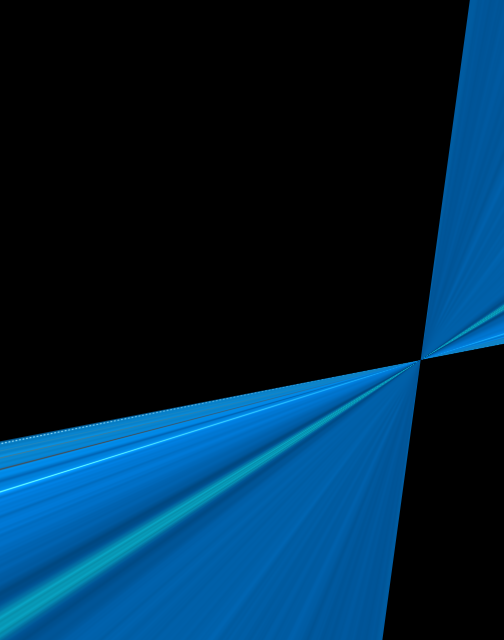
Reproduce this background procedurally as a Shadertoy shader.

```glsl
// Blue double fan of light rays crossing at one pivot on black.

float hash(float n) {
    return fract(sin(n * 127.1) * 43758.5) * 2.0 - 1.0;
}

// One-dimensional gradient noise
float gradientNoise(float x) {
    float cell = floor(x), f = x - cell;
    float blend = f * f * f * (f * (f * 6.0 - 15.0) + 10.0);
    return 2.0 * mix(hash(cell) * f, hash(cell + 1.0) * (f - 1.0), blend);
}

// Soft bump of the given half width
float bump(float x, float center, float halfWidth) {
    float t = (x - center) / halfWidth;
    return exp(-t * t);
}

// Thin ray: its width grows with the fan but never falls below a pixel
float ray(float angle, float center, float halfWidth, float pixelAngle) {
    float w = max(halfWidth, 0.7 * pixelAngle);
    return bump(angle, center, w) * halfWidth / w;
}

void mainImage(out vec4 fragColor, in vec2 fragCoord) {
    // Polar coordinates around the pivot, both halves folded together
    vec2 d = (fragCoord - vec2(0.8346, 0.4375) * iResolution.xy) / iResolution.y;
    float side = d.y < 0.0 ? -1.0 : 1.0;
    float radius = max(length(d), 1e-4);
    float angle = atan(d.y * side, d.x * side);
    float pixelAngle = 1.0 / (radius * iResolution.y);

    // Broad colour zones, from the shallow edge to the steep one
    vec3 color = mix(vec3(0.03, 0.51, 0.80), vec3(0.0, 0.53, 0.90),
                     smoothstep(0.235, 0.27, angle));
    color = mix(color, vec3(0.0, 0.48, 0.85), smoothstep(0.285, 0.31, angle));
    color = mix(color, vec3(0.0, 0.34, 0.61), smoothstep(0.34, 0.51, angle));
    color = mix(color, vec3(0.0, 0.375, 0.66), smoothstep(0.60, 0.72, angle));
    color = mix(color, vec3(0.0, 0.335, 0.60), smoothstep(0.85, 1.38, angle));

    // Streaks in octaves, finer and stronger toward the shallow edge
    float shallow = 1.0 - smoothstep(0.26, 0.55, angle);
    float streaks = 0.0;
    for (int i = 0; i < 4; i++) {
        float frequency = 18.0 * pow(2.6, float(i));
        float visible = 1.0 - smoothstep(0.2, 0.6, frequency * pixelAngle);
        float strength = mix(0.09 / (1.0 + float(i)), 0.10, shallow);
        streaks += strength * visible * gradientNoise(angle * frequency + 31.0 * float(i));
    }
    color *= 1.0 + streaks;

    // Teal beam with dark flanks
    color *= 1.0 - 0.14 * bump(angle, 0.512, 0.018) - 0.12 * bump(angle, 0.615, 0.018);
    float beam = smoothstep(0.522, 0.552, angle) * (1.0 - smoothstep(0.572, 0.602, angle));
    vec3 teal = vec3(0.03, 0.61, 0.72) * (1.0 + 0.12 * gradientNoise(angle * 150.0));
    color = mix(color, teal, 0.95 * beam);

    // Dark blue and brown rays between the bright ones
    color = mix(color, vec3(0.0, 0.36, 0.66), 0.75 * ray(angle, 0.281, 0.005, pixelAngle));
    color = mix(color, vec3(0.24, 0.32, 0.38), 0.95 * ray(angle, 0.2545, 0.0022, pixelAngle));
    color = mix(color, vec3(0.28, 0.48, 0.56), 0.85 * ray(angle, 0.229, 0.0014, pixelAngle));
    color = mix(color, vec3(0.22, 0.55, 0.70), 0.60 * ray(angle, 0.213, 0.0012, pixelAngle));

    // Bright cyan ray with a faint glow
    color += vec3(0.0, 0.08, 0.10) * bump(angle, 0.304, 0.008);
    color = mix(color, vec3(0.35, 0.95, 1.0), ray(angle, 0.304, 0.0019, pixelAngle));

    // Dotted rim just inside a dark shallow edge
    color = mix(vec3(0.0, 0.27, 0.46), color, smoothstep(0.190, 0.198, angle));
    float dots = 0.5 + 0.5 * cos(6.2832 * radius / 0.0056);
    color = mix(color, vec3(0.60, 0.88, 0.98),
                0.85 * dots * ray(angle, 0.1965, 0.0018, pixelAngle));

    // Lighter rim along the steep edge
    color += vec3(0.0, 0.035, 0.05) * bump(angle, 1.425, 0.012);

    // Smooth wedge mask
    float lower = clamp(0.5 + (angle - 0.191) / pixelAngle, 0.0, 1.0);
    float upper = clamp(0.5 + (1.435 - angle) / pixelAngle, 0.0, 1.0);
    fragColor = vec4(clamp(color, 0.0, 1.0) * lower * upper, 1.0);
}
```
